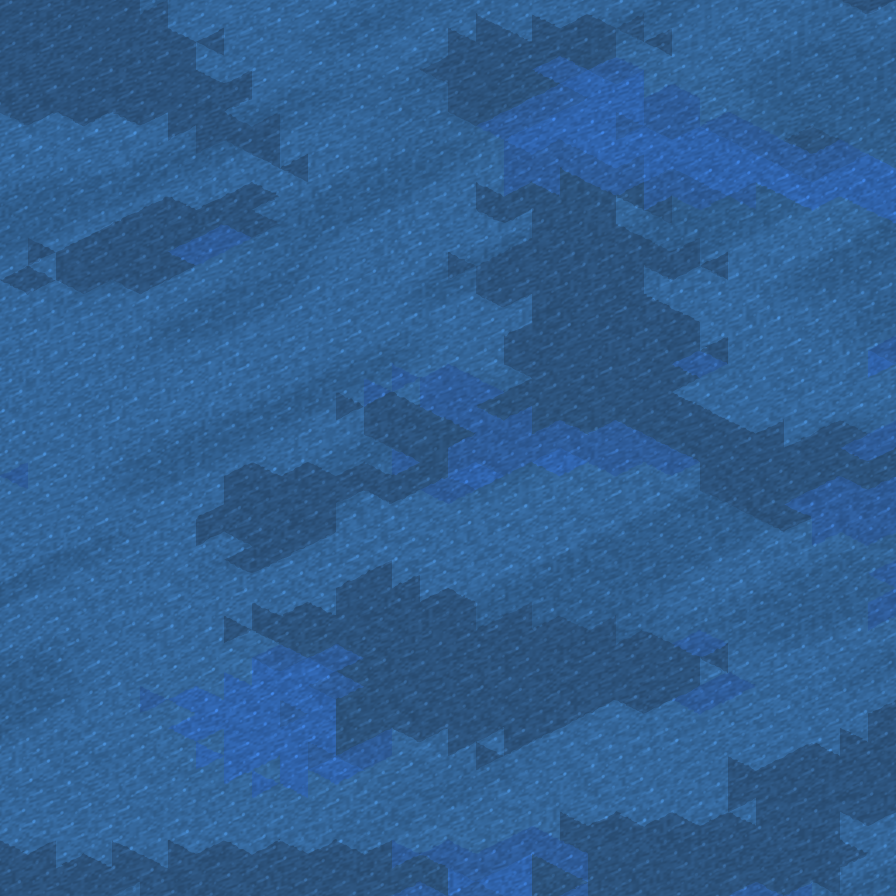
Give the GLSL for this pattern, as a WebGL 2 fragment shader.

```glsl
#version 300 es
precision highp float;

uniform vec2 u_resolution;
out vec4 outColor;

#define TILES 16.0        // diamonds across the canvas
#define PATCH_SCALE 0.125 // patch frequency per tile
#define SHOAL_LEVEL -0.05 // lower gives more light water
#define BLUE_LEVEL 0.12   // lower gives more blue water
#define SPLIT_SHARE 0.3   // share of tiles cut by a vertical edge
#define RIPPLES 32.0      // glints across the canvas
#define GRAIN 0.22
#define GLINT 0.36
#define SAMPLES 3

const vec3 SHOAL  = vec3(0.204, 0.398, 0.600);
const vec3 DEEP   = vec3(0.172, 0.322, 0.484);
const vec3 BLUE   = vec3(0.180, 0.358, 0.596);
const vec3 BRIGHT = vec3(0.185, 0.385, 0.665);

float hash(vec2 p) {
    return fract(sin(dot(p, vec2(127.1, 311.7))) * 43758.5453);
}

float valueNoise(vec2 p) {
    vec2 i = floor(p), f = fract(p);
    f = f * f * (3.0 - 2.0 * f);
    return mix(mix(hash(i), hash(i + vec2(1, 0)), f.x),
               mix(hash(i + vec2(0, 1)), hash(i + 1.0), f.x), f.y);
}

float slopeAt(vec2 corner, vec2 offset) {
    float angle = 6.2832 * hash(corner);
    return dot(vec2(cos(angle), sin(angle)), offset);
}

float gradientNoise(vec2 p) {
    vec2 i = floor(p), f = fract(p);
    vec2 w = f * f * f * (f * (f * 6.0 - 15.0) + 10.0);
    vec2 e = vec2(1, 0);
    return mix(mix(slopeAt(i, f), slopeAt(i + e, f - e), w.x),
               mix(slopeAt(i + e.yx, f - e.yx), slopeAt(i + 1.0, f - 1.0), w.x), w.y);
}

float patches(vec2 p) {
    return gradientNoise(p) + 0.35 * gradientNoise(p * 2.3 + 17.0);
}

// Water type, constant over each diamond or half diamond
vec3 waterColor(vec2 iso) {
    vec2 cell = floor(iso);
    vec2 local = iso - cell;
    float side = local.x > local.y ? 1.0 : -1.0;
    float split = step(hash(cell + 5.3), SPLIT_SHARE);
    vec2 site = (cell + 0.5 + split * side * vec2(0.8, -0.8)) * PATCH_SCALE;

    if (patches(site + 3.7) > SHOAL_LEVEL) {
        // Faint darker bands along one tile axis
        float band = valueNoise(vec2(iso.x * 0.16, iso.y * 0.65) + 40.0);
        return SHOAL * (1.0 - 0.09 * smoothstep(0.5, 0.8, band));
    }
    float blueness = patches(site * 1.1 + 61.2);
    if (blueness > BLUE_LEVEL + 0.22) return BRIGHT;
    return blueness > BLUE_LEVEL ? BLUE : DEEP;
}

// Short rising dashes, each with a bright dot, in sheared rows
float glints(vec2 uv) {
    vec2 s = vec2(uv.x, 2.0 * uv.y - 0.6 * uv.x) * RIPPLES;
    s.x += 0.37 * floor(s.y);
    vec2 cell = floor(s);
    vec2 d = (fract(s) - 0.5) / vec2(1.0, 2.0);
    float strength = 0.45 + 0.55 * hash(mod(cell, 4.0) + 2.0);
    float dash = (1.0 - smoothstep(0.12, 0.26, abs(d.x)))
               * (1.0 - smoothstep(0.02, 0.075, abs(d.y - 0.12 * d.x)));
    dash *= 0.35 + 0.65 * valueNoise(s * vec2(9.0, 5.0));
    float dot1 = 1.0 - smoothstep(0.03, 0.09, length(d - vec2(0.19, 0.05)));
    float dot2 = 1.0 - smoothstep(0.02, 0.07, length(d + vec2(0.3, 0.09)));
    return strength * max(0.65 * dash, max(dot1, 0.5 * dot2));
}

vec3 sea(vec2 uv) {
    vec2 q = uv * TILES * vec2(1.0, 2.0);
    vec2 iso = vec2(q.x + q.y, q.y - q.x);
    float grain = valueNoise(vec2(uv.x * 260.0, (uv.y - 0.3 * uv.x) * 400.0)) - 0.5;
    vec3 water = waterColor(iso + 0.1 * grain);
    return water * (1.0 + GRAIN * grain + GLINT * glints(uv));
}

void main() {
    // Average subsamples to smooth every edge
    vec3 total = vec3(0.0);
    for (int y = 0; y < SAMPLES; y++) {
        for (int x = 0; x < SAMPLES; x++) {
            vec2 jitter = (vec2(x, y) + 0.5) / float(SAMPLES) - 0.5;
            total += sea((gl_FragCoord.xy + jitter) / u_resolution.y);
        }
    }
    outColor = vec4(total / float(SAMPLES * SAMPLES), 1.0);
}
```
